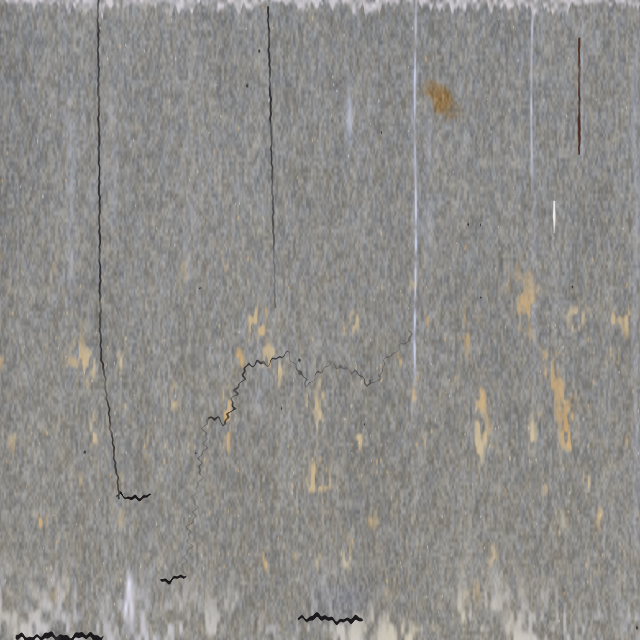
Give the GLSL for this texture, as a Shadertoy shader.

```glsl
float hash(vec2 p) {
    vec3 q = fract(p.xyx * 0.1031);
    q += dot(q, q.yzx + 33.33);
    return fract((q.x + q.y) * q.z);
}

float noise(vec2 p) {
    vec2 i = floor(p), f = fract(p);
    f *= f * (3.0 - 2.0 * f);
    return mix(mix(hash(i), hash(i + vec2(1, 0)), f.x),
               mix(hash(i + vec2(0, 1)), hash(i + 1.0), f.x), f.y);
}

// One soft fleck per cell, present with the given chance
float flecks(vec2 p, float chance) {
    vec2 cell = floor(p);
    vec2 centre = 0.35 + 0.3 * vec2(hash(cell + 7.0), hash(cell + 19.0));
    float size = 0.15 + 0.2 * hash(cell + 31.0);
    float d = length(fract(p) - centre + 0.12 * (noise(p * 5.0) - 0.5));
    return step(hash(cell + 53.0), chance) * (1.0 - smoothstep(size * 0.2, size, d));
}

float wobble(float t) {
    return 0.5 * sin(t * 118.0) + 0.4 * sin(t * 287.0 + 1.0) + 0.3 * sin(t * 531.0 + 2.0);
}

// Jagged line whose width and darkness vary along its length
float crack(vec2 p, vec2 a, vec2 b, float width, float rough) {
    p += rough * vec2(wobble(p.y), wobble(p.x + 3.0));
    vec2 along = b - a;
    float t = clamp(dot(p - a, along) / dot(along, along), 0.0, 1.0);
    float w = width * 2.0 * noise(p * 80.0);
    float strength = min(0.35 + 0.9 * noise(p * 55.0) + width * 150.0, 1.0);
    return strength * (1.0 - smoothstep(w, w + 0.0021, length(p - a - along * t)));
}

// Broken vertical run of lime between two heights
float streak(vec2 p, float x, float low, float high, float width) {
    float dx = (p.x - x + 0.001 * sin(p.y * 17.0)) / width;
    float ends = smoothstep(low, low + 0.08, p.y) * (1.0 - smoothstep(high - 0.05, high, p.y));
    return exp(-dx * dx) * ends * (0.15 + 1.1 * noise(vec2(x * 900.0 + p.x * 160.0, p.y * 42.0)));
}

void mainImage(out vec4 fragColor, in vec2 fragCoord) {
    vec2 uv = fragCoord / iResolution.xy;

    // Concrete with upright grain, cool above and warm below
    float grain = 0.11 * (noise(uv * vec2(250, 75)) + noise(uv * vec2(390, 180) + 40.0) - 1.0);
    float bands = 0.035 * noise(uv * vec2(40, 4)) + 0.02 * noise(uv * vec2(7, 4) + 9.0);
    float warmth = 0.045 * noise(uv * vec2(190, 55) + 80.0) - 0.003 - 0.02 * uv.y;
    vec3 color = 0.515 + grain + bands + warmth * vec3(0.7, 0.2, -0.8);
    color -= 0.03 * (1.0 - smoothstep(0.0, 0.03, uv.x));

    // Rust stain
    vec2 r = uv - vec2(0.69, 0.845);
    r = vec2(dot(r, vec2(0.37, -0.5)), dot(r, vec2(0.88, 0.66)));
    float rust = 1.0 - smoothstep(0.006, 0.028, length(r) + 0.012 * (noise(uv * 110.0) - 0.5));
    color = mix(color, vec3(0.55, 0.41, 0.22) + grain, 0.75 * rust);

    // Sharp lime runs, then faint veils as x, low, high, strength
    float lime = 0.95 * streak(uv, 0.649, 0.38, 1.02, 0.0018)
               + 0.8 * streak(uv, 0.831, 0.68, 1.0, 0.002)
               + 0.4 * streak(uv, 0.91, 0.72, 1.0, 0.002);
    vec4 veils[9] = vec4[9](vec4(0.647, 0.3, 1, 0.18), vec4(0.835, 0.4, 0.8, 0.2),
        vec4(0.547, 0.74, 0.9, 0.5), vec4(0.11, 0.5, 0.88, 0.3), vec4(0.178, 0.6, 0.95, 0.2),
        vec4(0.295, 0.5, 0.72, 0.25), vec4(0.67, 0.55, 0.85, 0.22), vec4(0.405, 0.28, 0.5, 0.2),
        vec4(0.993, 0.1, 0.95, 0.3));
    for (int i = 0; i < 9; i++)
        lime += veils[i].w * streak(uv, veils[i].x, veils[i].y, veils[i].z, 0.0055);
    color = mix(color, vec3(0.79, 0.81, 0.91), min(lime, 0.95));
    color = mix(color, vec3(0.92), crack(uv, vec2(0.866, 0.637), vec2(0.866, 0.685), 0.0006, 0.0));

    // Ochre in upright clumps, with sparse flecks
    float lower = smoothstep(0.03, 0.12, uv.y) * (1.0 - smoothstep(0.48, 0.66, uv.y));
    float ochre = lower * smoothstep(0.7, 0.92, noise(uv * vec2(48, 16) + 5.0))
                * smoothstep(0.35, 0.75, noise(uv * vec2(190, 60) + 25.0));
    vec3 fleckColor = mix(vec3(0.86, 0.67, 0.4), vec3(0.87, 0.82, 0.7), noise(uv * 18.0));
    ochre = max(0.75 * ochre, 0.5 * flecks(uv * vec2(130, 48), 0.012 + 0.035 * lower));
    color = mix(color, fleckColor, ochre);
    color = mix(color, vec3(0.85), 0.5 * flecks(uv * vec2(170, 80) + 33.0, 0.012));

    // Splashed foot of the wall and a slate patch
    float foot = 1.0 - smoothstep(0.0, 0.15, uv.y + 0.06 * (noise(uv.xx * 12.0) - 0.5));
    float spatter = 0.55 * noise(uv * vec2(170, 55)) + 0.45 * noise(uv * vec2(36, 14));
    vec3 splash = mix(vec3(0.87, 0.83, 0.73), vec3(0.78, 0.79, 0.87), noise(uv * vec2(9, 4) + 3.0));
    color = mix(color, splash, 0.85 * foot * smoothstep(0.42, 0.85, spatter));
    vec2 slate = (uv - vec2(0.53, 0.065)) / vec2(0.045, 0.028);
    color = mix(color, vec3(0.46, 0.47, 0.52) + grain, 0.6 * exp(-dot(slate, slate)));
    color = mix(color, vec3(0.9, 0.9, 0.97), min(1.3 * streak(uv, 0.202, -0.02, 0.12, 0.007), 1.0));

    // Long upright cracks and the wandering one
    float dark = 0.8 * crack(uv, vec2(0.153, 1), vec2(0.157, 0.46), 0.0004, 0.001);
    dark = max(dark, 0.75 * crack(uv, vec2(0.157, 0.46), vec2(0.187, 0.22), 0.0003, 0.0015));
    dark = max(dark, (0.3 + 0.5 * smoothstep(0.5, 0.85, uv.y))
        * crack(uv, vec2(0.419, 0.99), vec2(0.43, 0.52), 0.0003, 0.001));
    vec2 path[9] = vec2[9](vec2(0.287, 0.1), vec2(0.325, 0.35), vec2(0.35, 0.335), vec2(0.383, 0.425),
        vec2(0.452, 0.445), vec2(0.48, 0.4), vec2(0.52, 0.435), vec2(0.58, 0.4), vec2(0.645, 0.485));
    for (int i = 0; i < 8; i++) {
        float strength = i % 7 == 0 ? 0.3 : (i < 4 ? 0.75 : 0.5);
        dark = max(dark, strength * crack(uv, path[i], path[i + 1], 0.0003, 0.006));
    }

    // Open gaps and pits
    vec4 gaps[4] = vec4[4](vec4(0.188, 0.225, 0.236, 0.222), vec4(0.252, 0.094, 0.284, 0.098),
        vec4(0.465, 0.036, 0.562, 0.029), vec4(0.03, 0.004, 0.16, 0.005));
    for (int i = 0; i < 4; i++)
        dark = max(dark, crack(uv, gaps[i].xy, gaps[i].zw, i < 2 ? 0.0011 : 0.0021, 0.005));
    dark = max(dark, 0.7 * flecks(uv * vec2(110, 70) + 71.0, 0.002));

    // Ragged pale rim above
    float ragged = 0.001 + 0.035 * noise(uv.xx * 150.0) * noise(uv.xx * 14.0);
    float rim = smoothstep(-0.005, 0.005, uv.y - 1.0 + ragged);
    color = mix(color, vec3(0.84, 0.82, 0.85), rim * noise(uv * vec2(190, 110)));
    color = mix(color, vec3(0.11, 0.1, 0.11), dark);
    float stain = crack(uv, vec2(0.905, 0.94), vec2(0.905, 0.76), 0.0007, 0.0006);
    color = mix(color, vec3(0.27, 0.15, 0.1), 0.9 * stain);
    fragColor = vec4(clamp(color, 0.0, 1.0), 1.0);
}
```
